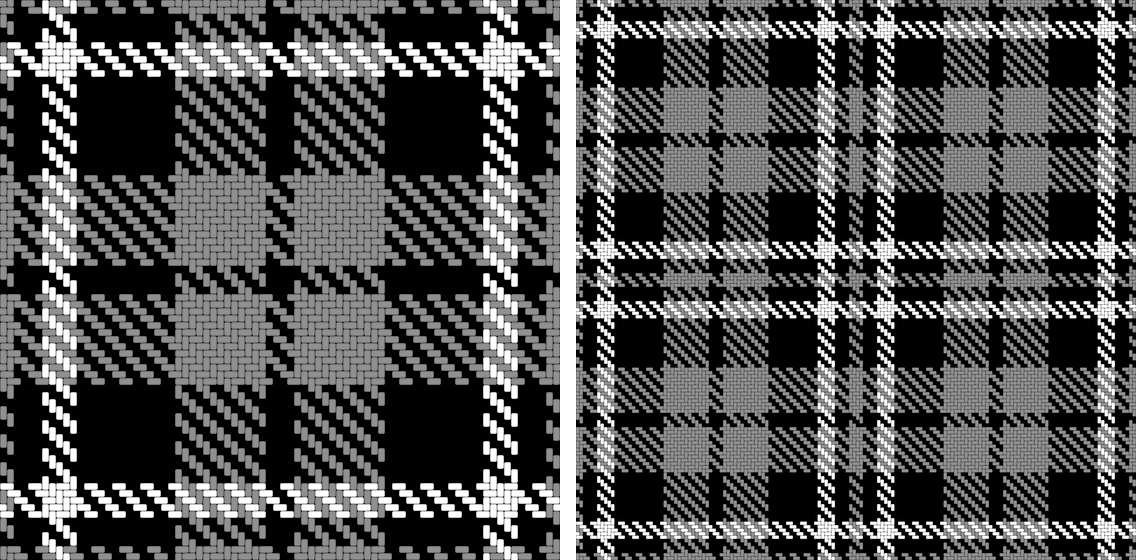
Left: one tile. Right: repeated 2 by 2.
Give the GLSL for this pattern, as a three.js fragment shader.

```glsl
varying vec2 vUv;

// Brightness of one thread in the mirrored sett of 80
float threadShade(float index) {
  float k = mod(index, 80.0);
  k = min(k, 79.0 - k);
  float grey = 0.565;
  if (k < 2.0) return grey;
  if (k < 6.0) return 0.0;
  if (k < 11.0) return 1.0;
  if (k < 25.0) return 0.0;
  return k < 38.0 ? grey : 0.0;
}

float roundedBox(vec2 p, vec2 halfSize, float radius) {
  vec2 q = abs(p) - halfSize + radius;
  return length(max(q, 0.0)) + min(max(q.x, q.y), 0.0) - radius;
}

// Two-over-two twill: every visible float spans two crossings
float weave(vec2 p, float blur) {
  vec2 cell = floor(p);
  vec2 f = p - cell;
  float phase = mod(cell.x + cell.y, 4.0);
  bool warpOnTop = phase < 2.0;

  // x runs across the float, y along it
  vec2 local = warpOnTop ? f : f.yx;
  local.y += mod(phase, 2.0);
  float d = roundedBox(local - vec2(0.5, 1.0), vec2(0.465, 0.965), 0.2);
  float cover = clamp(0.5 - d / blur, 0.0, 1.0);
  return cover * threadShade(warpOnTop ? cell.x : cell.y);
}

void main() {
  vec2 p = vUv * 80.0;
  vec2 footprint = fwidth(p);
  float blur = max(footprint.x, footprint.y) / 3.0;

  // Average a 3 by 3 grid so the thin gaps stay even
  float shade = 0.0;
  for (int y = -1; y <= 1; y++) {
    for (int x = -1; x <= 1; x++) {
      shade += weave(p + vec2(float(x), float(y)) * footprint / 3.0, blur);
    }
  }
  gl_FragColor = vec4(vec3(shade / 9.0), 1.0);
}
```
